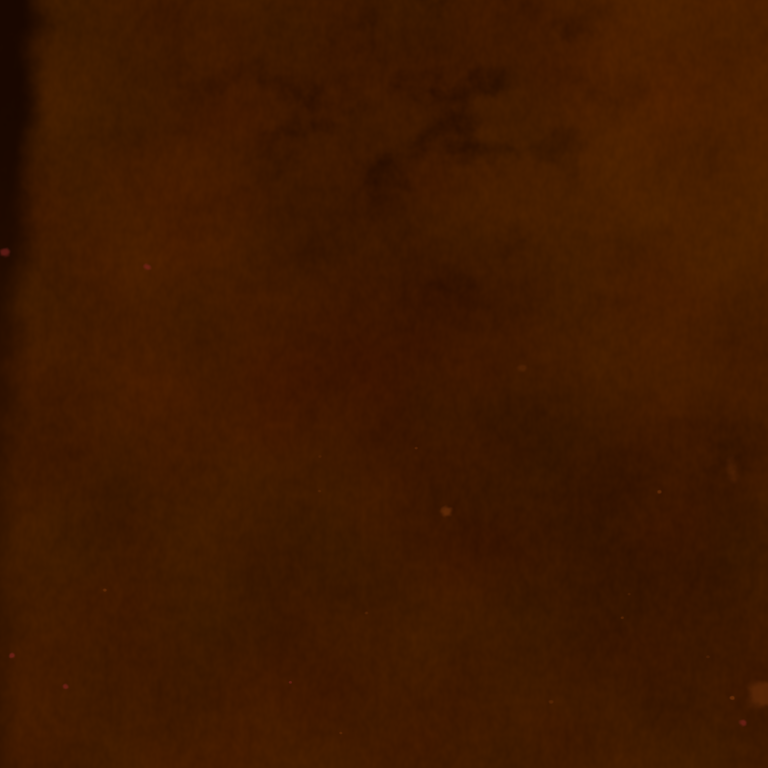
This texture is drawn by a Shadertoy shader. Its source:

```glsl
#define BASE_COLOR vec3(0.252, 0.100, 0.001)
#define TONE_STEP vec3(0.040, 0.021, 0.0005)
#define EDGE_COLOR vec3(0.085, 0.020, 0.000)
#define SPECK_COLOR vec3(0.50, 0.23, 0.05)
#define CLOUD_AMOUNT 1.0
#define STAIN_AMOUNT 2.4
#define GRAIN_AMOUNT 0.55
#define HUE_AMOUNT 0.016
#define SPECK_COUNT 20

vec2 hash2(vec2 p) {
    vec3 q = fract(p.xyx * vec3(0.1031, 0.1030, 0.0973));
    q += dot(q, q.yzx + 33.33);
    return fract((q.xx + q.yz) * q.zy);
}

float cornerSlope(vec2 cell, vec2 offset) {
    float angle = 6.28318 * hash2(cell).x;
    return dot(vec2(cos(angle), sin(angle)), offset);
}

float gradientNoise(vec2 p) {
    vec2 i = floor(p), f = fract(p);
    vec2 u = f * f * f * (f * (f * 6.0 - 15.0) + 10.0);
    vec2 e = vec2(0.0, 1.0);
    return mix(
        mix(cornerSlope(i, f), cornerSlope(i + e.yx, f - e.yx), u.x),
        mix(cornerSlope(i + e.xy, f - e.xy), cornerSlope(i + e.yy, f - e.yy), u.x),
        u.y);
}

float fbm(vec2 p) {
    float sum = 0.0, amplitude = 1.0;
    for (int i = 0; i < 5; i++) {
        sum += amplitude * gradientNoise(p);
        p = mat2(1.6, 1.2, -1.2, 1.6) * p + 17.3;
        amplitude *= 0.5;
    }
    return sum;
}

float blob(vec2 p, vec2 center, vec2 size) {
    vec2 d = (p - center) / size;
    return exp(-dot(d, d));
}

// Broad light and shade, in steps of tone around the base
float broadTone(vec2 p) {
    float glow = smoothstep(0.55, 1.05, p.x) * smoothstep(0.25, 0.85, p.y);
    float shade = blob(p, vec2(0.74, 0.30), vec2(0.30, 0.26));
    float lowerLeft = blob(p, vec2(0.22, 0.05), vec2(0.25, 0.2));
    float upperLeft = blob(p, vec2(0.2, 0.82), vec2(0.16, 0.3));
    return 1.4 * glow - 0.75 * shade + 0.35 * lowerLeft + 0.3 * upperLeft;
}

// Dark mottled stains gathered along the top
float stains(vec2 p) {
    float area = blob(p, vec2(0.55, 0.88), vec2(0.28, 0.18))
               + 0.4 * blob(p, vec2(0.68, 0.64), vec2(0.14, 0.06))
               + 0.4 * blob(p, vec2(0.93, 0.42), vec2(0.07, 0.06));
    float mottle = fbm(p * vec2(11.0, 13.0) + 5.0);
    return area * (0.22 + smoothstep(-0.05, 0.75, mottle));
}

// Small soft flakes, mostly tiny, a few larger and dimmer
vec3 addSpecks(vec3 color, vec2 p) {
    float ragged = 0.35 * gradientNoise(p * 170.0);
    for (int i = 0; i < SPECK_COUNT; i++) {
        vec2 center = hash2(vec2(float(i) + 3.0, 41.0)) * vec2(1.0, 0.68);
        vec2 look = hash2(vec2(float(i) + 9.0, 87.0));
        float radius = mix(0.0022, 0.0085, pow(look.x, 4.0));
        float distanceRatio = length((p - center) * vec2(1.0, 1.2)) / radius + ragged;
        float cover = 1.0 - smoothstep(0.3, 1.4, distanceRatio);
        vec3 tint = mix(SPECK_COLOR, SPECK_COLOR * vec3(1.0, 0.6, 2.5), step(0.8, look.y));
        color = mix(color, tint, cover * mix(0.2, 0.7, look.y));
    }
    // Pale worn patches by the right edge
    float worn = blob(p, vec2(0.995, 0.095), vec2(0.022, 0.018))
               + 0.3 * blob(p, vec2(0.955, 0.40), vec2(0.014, 0.045));
    float wear = smoothstep(0.15, 0.75, worn + 0.35 * fbm(p * 28.0));
    return mix(color, SPECK_COLOR, 0.38 * wear * smoothstep(0.05, 0.3, worn));
}

void mainImage(out vec4 fragColor, in vec2 fragCoord) {
    vec2 p = fragCoord / iResolution.xy;

    float clouds = fbm(p * 3.2 + 2.0) + 0.5 * fbm(p * 9.0 + 31.0);
    float grain = gradientNoise(p * vec2(75.0, 55.0))
                + 0.7 * gradientNoise(p * vec2(170.0, 120.0) + 7.0);
    float tone = broadTone(p) + CLOUD_AMOUNT * clouds
               + GRAIN_AMOUNT * grain - STAIN_AMOUNT * stains(p);
    vec3 color = BASE_COLOR + TONE_STEP * clamp(tone, -2.3, 1.8);

    // Drift between russet and olive
    float russet = blob(p, vec2(0.45, 0.58), vec2(0.3, 0.2)) - 0.35;
    float hue = fbm(p * 5.0 + 60.0) - 0.6 * russet;
    color += HUE_AMOUNT * hue * vec3(-0.5, 0.5, 0.0);

    // Dark ragged border on the left, deepest at the top
    float reach = mix(0.012, 0.050, smoothstep(0.35, 1.0, p.y));
    float border = 1.0 - smoothstep(-0.025, 0.025, p.x - reach + 0.018 * fbm(p * 14.0));
    color = mix(color, EDGE_COLOR, border * mix(0.35, 0.9, smoothstep(0.3, 0.9, p.y)));

    color = addSpecks(color, p);
    fragColor = vec4(max(color, 0.0), 1.0);
}
```
